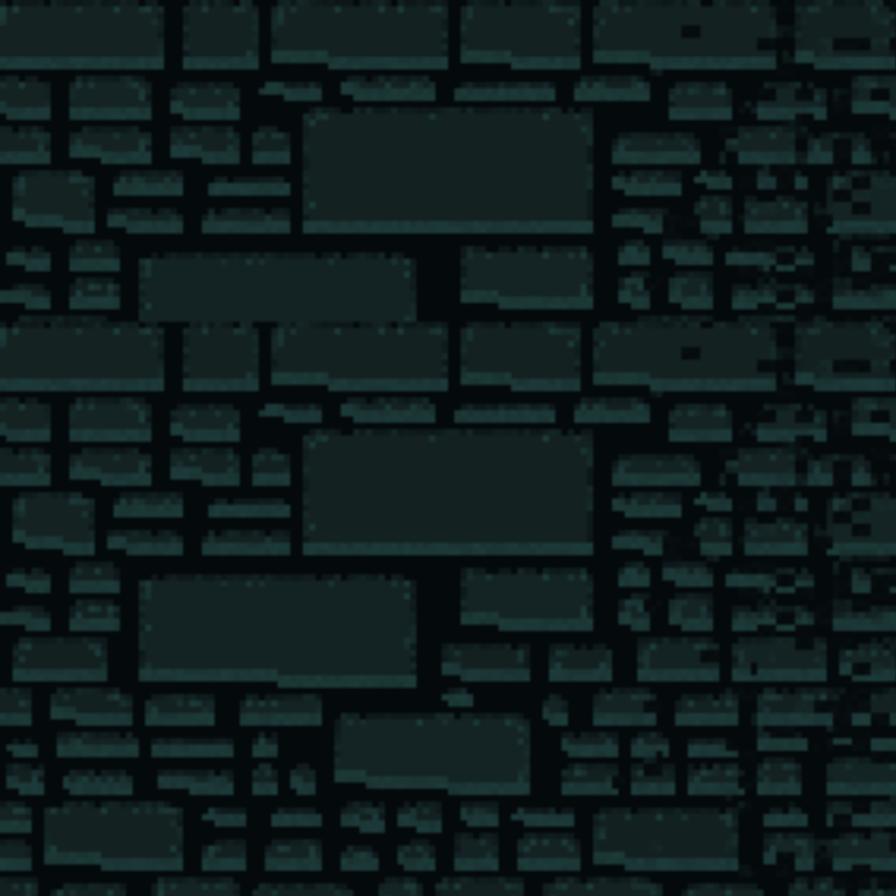
A WebGL 2 fragment shader for this texture:

```glsl
#version 300 es
precision highp float;
// Dark teal pixel-art masonry: irregular courses of worn bricks around large slabs.

uniform vec2 u_resolution;
out vec4 fragColor;

#define TEXELS 142.0      // art texels across the canvas
#define REPEAT_ROW 51.0   // texel row where the wall starts over
#define CYCLE 38.0        // height of one group of four courses
#define ASPECT 2.0        // brick pitch relative to course height
#define JITTER 0.5        // variation of the brick widths
#define SPLIT_CHANCE 0.5  // share of tall cells divided into small bricks
#define WEAR_START 0.66   // where the crumbling begins, left to right
#define WEAR_AMOUNT 0.34
#define SOFTNESS 0.38     // half width of the blend between texels

const vec3 GAP = vec3(0.016, 0.036, 0.044);
const vec3 SHADE = vec3(0.05, 0.09, 0.10);
const vec3 BODY = vec3(0.075, 0.13, 0.13);
const vec3 RIM = vec3(0.09, 0.17, 0.17);
const vec3 LIT = vec3(0.11, 0.23, 0.225);

// Course edges within a cycle, and the great slabs as left, top, right, bottom
const float COURSES[5] = float[5](0.0, 12.0, 20.0, 27.0, 38.0);
const vec4 SLABS[3] = vec4[3](vec4(48, 17, 94, 37), vec4(22, 40, 66, 58), vec4(53, 62, 84, 75));

float hash(vec2 p) {
    vec3 q = fract(vec3(p.xyx) * 0.1031);
    q += dot(q, q.yzx + 33.33);
    return fract((q.x + q.y) * q.z);
}

// One brick: stepped lit base, broken dim rim, flat face with corner specks
vec3 shadeBrick(vec2 t, vec4 box, float seed) {
    vec2 size = box.zw - box.xy;
    vec2 a = t - box.xy;
    vec2 b = box.zw - 1.0 - t;
    float lift = size.y > 9.0 ? 2.6 : 1.7;
    b.y -= floor(hash(vec2(seed * 91.0, 3.0)) * lift * (1.0 - a.x / size.x));
    float side = min(a.x, b.x);
    float edge = min(side, min(a.y, b.y));
    if (edge < 0.0) return GAP;

    float grain = hash(t + floor(seed * 64.0));
    if (side + a.y < 1.0 && grain > 0.3) return GAP;
    if (b.y < 1.0) return mix(LIT, RIM, 0.5 * grain);
    if (b.y < 2.0) return mix(RIM, LIT, 0.4 + 0.6 * grain);
    if (a.y < 1.0) return grain > 0.9 ? GAP : mix(SHADE, RIM, grain * grain);
    if (side < 1.0) return mix(SHADE, RIM, grain);
    float speckle = side + a.y < 5.0 ? 0.55 : 0.88;
    if (edge < 2.0 && grain > speckle) return mix(RIM, LIT, hash(t.yx));
    return BODY * mix(0.95, 1.06, seed);
}

// Jittered joint between neighbouring bricks of a course
float joint(float i, float course, float pitch) {
    return floor((i + JITTER * (hash(vec2(i + 20.0, course + 7.0)) - 0.5)) * pitch);
}

// Keeps a brick clear of a slab, along whichever axis overlaps less
vec4 trimBrick(vec4 box, vec4 slab) {
    vec4 keep = slab + vec4(-1, -1, 1, 1);
    vec2 overlap = min(box.zw, keep.zw) - max(box.xy, keep.xy);
    if (min(overlap.x, overlap.y) <= 0.0) return box;
    vec2 centre = box.xy + box.zw - slab.xy - slab.zw;
    if (overlap.y < 0.55 * (box.w - box.y)) {
        if (centre.y < 0.0) box.w = keep.y; else box.y = keep.w;
    } else {
        if (centre.x < 0.0) box.z = keep.x - 1.0; else box.x = keep.z + 1.0;
    }
    return box;
}

vec3 wall(vec2 t) {
    for (int i = 0; i < 3; i++) {
        vec4 s = SLABS[i];
        if (all(greaterThanEqual(t, s.xy)) && all(lessThan(t, s.zw)))
            return shadeBrick(t, s, 0.35 + 0.25 * float(i));
    }
    // Course
    float cycle = floor(t.y / CYCLE);
    float y = t.y - cycle * CYCLE;
    int k = 0;
    for (int i = 1; i < 4; i++) if (y >= COURSES[i]) k = i;
    float course = cycle * 4.0 + float(k);
    float top = cycle * CYCLE + COURSES[k];
    float height = COURSES[k + 1] - COURSES[k];

    // Cell along the course
    float pitch = height * ASPECT;
    float shift = floor(hash(vec2(course, 5.0)) * pitch * min(course, 1.0));
    float x = t.x + shift;
    float i = floor(x / pitch);
    if (x < joint(i, course, pitch)) i--;
    else if (x >= joint(i + 1.0, course, pitch)) i++;
    vec4 box = vec4(joint(i, course, pitch) - shift, top,
                    joint(i + 1.0, course, pitch) - shift, top + height);
    vec2 id = vec2(i + 3.0, course + 11.0);

    // Tall cells may hold four small bricks instead of one
    if (height > 10.0 && hash(id + 40.0) < SPLIT_CHANCE) {
        vec2 middle = floor(mix(box.xy, box.zw, 0.4 + 0.2 * hash(id + 50.0)));
        vec2 far = step(middle, t);
        box = vec4(mix(box.xy, middle, far), mix(middle, box.zw, far));
        id += far * 30.0;
    }
    // Mortar of uneven width
    float h = hash(id), v = hash(id + 70.0);
    box += vec4(floor(1.0 + 1.6 * h), floor(1.6 * v), -floor(1.4 + 1.2 * v), -1.0);
    for (int n = 0; n < 3; n++) box = trimBrick(box, SLABS[n]);
    if (box.z - box.x < 4.0 || box.w - box.y < 2.0) return GAP;
    return shadeBrick(t, box, h);
}

// One texel of the wall, crumbling toward the right
vec3 texel(vec2 t) {
    t = max(t, 0.0);
    if (t.y >= REPEAT_ROW) t.y -= REPEAT_ROW;
    vec3 colour = wall(t);
    float wear = WEAR_AMOUNT * smoothstep(WEAR_START, 1.0, t.x / TEXELS);
    float chip = hash(floor(t / vec2(3.0, 2.0)) + 13.0);
    if (chip < 0.6 * wear) return mix(GAP, SHADE, 0.4 * hash(t));
    return chip < wear ? mix(colour, RIM, 0.7 * hash(t)) : colour;
}

void main() {
    vec2 uv = gl_FragCoord.xy / u_resolution;
    vec2 p = vec2(uv.x, 1.0 - uv.y) * TEXELS - 0.5;
    vec2 c = floor(p);
    vec2 f = smoothstep(0.5 - SOFTNESS, 0.5 + SOFTNESS, p - c);
    vec3 upper = mix(texel(c), texel(c + vec2(1, 0)), f.x);
    vec3 lower = mix(texel(c + vec2(0, 1)), texel(c + 1.0), f.x);
    fragColor = vec4(mix(upper, lower, f.y), 1.0);
}
```
